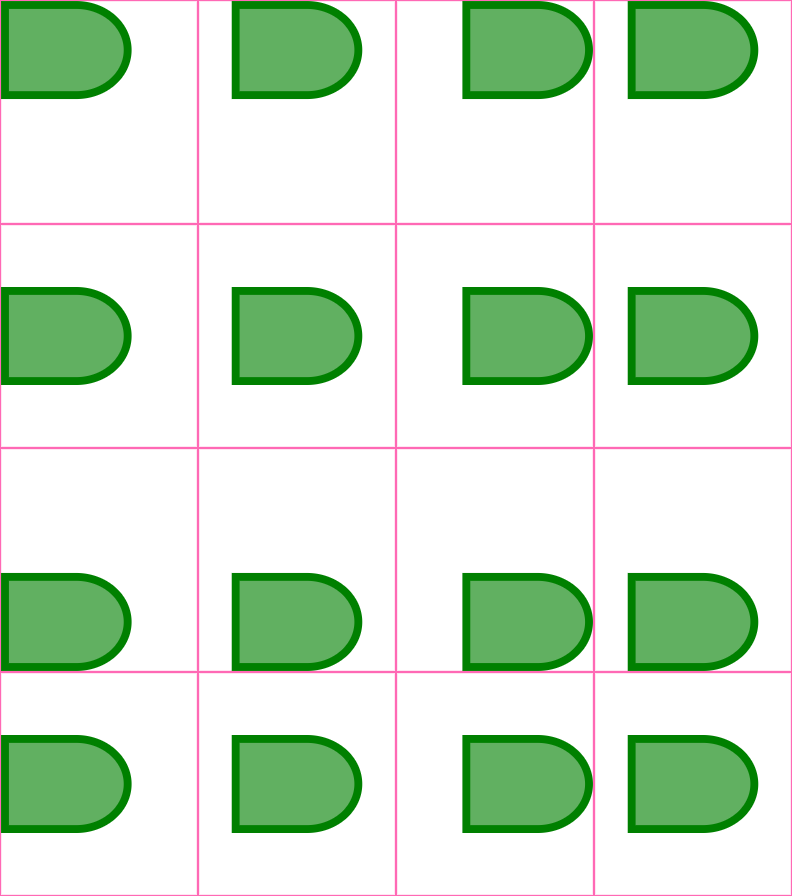
Write a Shadertoy shader that draws this pattern.

```glsl
// A four by four grid of outlined green D shapes on white, ruled in pink.
// Each D is a box joined to a half ellipse; a triangle wave over the cell
// index slides it from one side of its cell to the other and back.

// Signed distance to a D: square corners on the left, half ellipse on the right.
float dShape(vec2 p) {
    vec2 radii = vec2(29.35, 25.75);
    float capStart = 5.7;
    if (p.x < capStart) return max(-35.05 - p.x, abs(p.y) - radii.y);
    vec2 e = (p - vec2(capStart, 0.0)) / radii;
    float k = length(e);
    return k * (k - 1.0) / max(length(e / radii), 1e-5);
}

// Share of a pixel covered by the region where d is negative.
float coverage(float d, float pixel) {
    return clamp(0.5 - d / pixel, 0.0, 1.0);
}

void mainImage(out vec4 fragColor, in vec2 fragCoord) {
    // The canvas is 512 units high, measured from the top left.
    float pixel = 512.0 / iResolution.y;
    vec2 canvas = iResolution.xy * pixel;
    vec2 p = vec2(fragCoord.x * pixel, canvas.y - fragCoord.y * pixel);
    vec2 cell = canvas / 4.0;
    vec2 index = floor(p / cell);
    vec2 local = p - index * cell;

    // Grid rules, centred on the cell borders.
    vec2 toBorder = min(local, cell - local);
    float rule = min(toBorder.x, toBorder.y) - 0.67;
    vec3 color = mix(vec3(1.0), vec3(1.0, 0.41, 0.71), coverage(rule, pixel));

    // Alignment runs start, middle, end, middle along both axes.
    vec2 align = 1.0 - abs(index - 2.0) * 0.5;
    vec2 margin = vec2(37.3, 28.0) + 0.6;
    float d = dShape(local - mix(margin, cell - margin, align));

    // Dark outline with a paler fill inside it.
    float halfStroke = 2.25;
    color = mix(color, vec3(0.0, 0.5, 0.0), coverage(d - halfStroke, pixel));
    color = mix(color, vec3(0.38, 0.69, 0.38), coverage(d + halfStroke, pixel));
    fragColor = vec4(color, 1.0);
}
```
